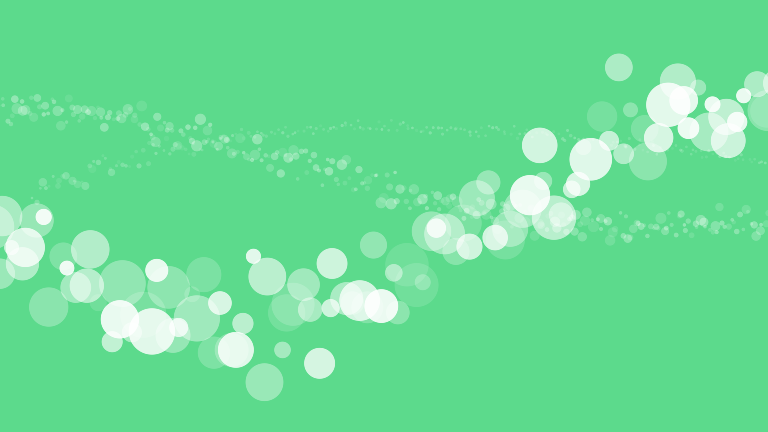
Give the GLSL for this background, as a WebGL 2 fragment shader.

```glsl
#version 300 es
precision highp float;

uniform vec2 u_resolution;
out vec4 fragColor;

const int BUBBLES = 0;
const int DUST = 1;
const int MIST = 2;

float hash(float index, float seed) {
    return fract(sin(index * 12.9898 + seed * 78.233) * 43758.5453);
}

// Height of the centre line of each stream
float pathHeight(int stream, float x) {
    if (stream == BUBBLES) return 0.51 - 0.255 * cos((x - 0.53) * 2.55);
    if (stream == DUST) return 0.615 + 0.14 * cos((x + 0.05) * 2.05);
    float d = x - 0.9;
    return 0.707 - d * d * (0.17 - 0.07 * d);
}

// Soft-edged disc, one pixel of smoothing
float disc(vec2 p, vec2 center, float radius) {
    float pixel = 1.0 / u_resolution.y;
    return 1.0 - smoothstep(-0.5 * pixel, 0.5 * pixel, length(p - center) - radius);
}

// Blends white discs along a path; only slots near the pixel are visited
vec3 addStream(vec3 color, vec2 p, int stream, float spacing, int reach) {
    float slot = floor(p.x / spacing);
    float seed = float(stream) * 7.0;
    for (int i = -reach; i <= reach; i++) {
        float id = slot + float(i);
        float x = (id + hash(id, seed + 1.0)) * spacing;
        float scatter = hash(id, seed + 2.0) + hash(id, seed + 3.0) - 1.0;
        float size = hash(id, seed + 4.0);
        float glow = hash(id, seed + 5.0);

        float spread, radius, alpha;
        if (stream == BUBBLES) {
            spread = 0.17;
            radius = mix(0.017, 0.055, size);
            alpha = mix(0.12, 0.88, glow);
        } else if (stream == DUST) {
            spread = 0.045;
            radius = mix(0.004, 0.013, size * size);
            alpha = mix(0.08, 0.34, glow);
        } else {
            // Fine mist thins out to the right
            float thin = smoothstep(0.1, 0.7, x);
            spread = mix(0.04, 0.018, thin);
            radius = mix(0.003, mix(0.01, 0.004, thin), size * size);
            alpha = mix(0.06, 0.24, glow) * step(0.07, x);
        }

        vec2 center = vec2(x, pathHeight(stream, x) + scatter * spread);
        color = mix(color, vec3(1.0), alpha * disc(p, center, radius));
    }
    return color;
}

void main() {
    vec2 p = gl_FragCoord.xy / u_resolution.y;
    vec3 color = vec3(0.36, 0.855, 0.55);

    // Faint streams behind, large bubbles in front
    color = addStream(color, p, MIST, 0.008, 3);
    color = addStream(color, p, DUST, 0.0065, 3);
    color = addStream(color, p, BUBBLES, 0.0187, 4);

    fragColor = vec4(color, 1.0);
}
```
